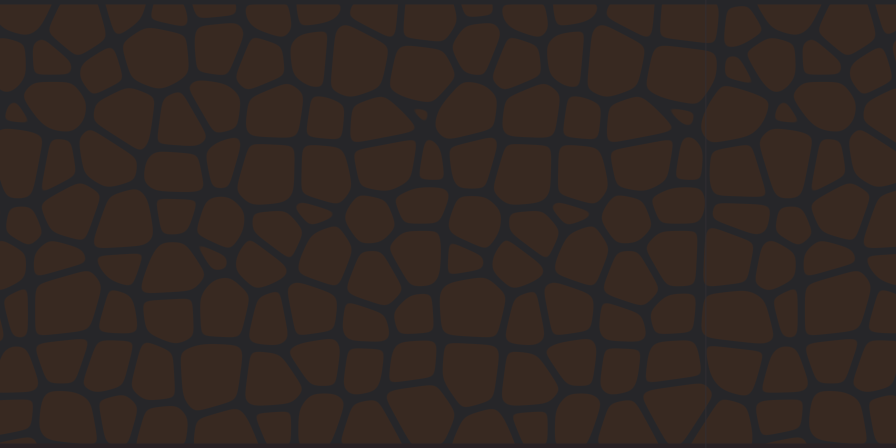
This pattern is drawn by a Shadertoy shader. Its source:

```glsl
const vec3 STONE = vec3(0.22, 0.16, 0.13);
const vec3 MORTAR = vec3(0.15, 0.15, 0.16);
const vec3 SEAM = vec3(0.19, 0.18, 0.20);
const vec3 BASE_RIM = vec3(0.16, 0.13, 0.14);

const float DENSITY = 8.73;      // grid cells per canvas height
const float BAND_CELLS = 5.0;    // columns in one repeating band
const float BAND_START = 0.43;
const float HALF_GAP = 0.07;     // in grid cells
const float ROUNDING = 0.06;

vec3 hash3(vec3 p) {
    p = fract(p * vec3(0.1031, 0.1030, 0.0973));
    p += dot(p, p.yxz + 33.33);
    return fract((p.xxy + p.yxx) * p.zyx);
}

// Stone centre in xy, size weight in z; the two middle bands repeat
vec3 stoneSite(vec2 cell) {
    float band = floor(cell.x / BAND_CELLS);
    float variant = step(1.0, abs(band - 0.5));
    float column = cell.x - band * BAND_CELLS;
    vec3 rnd = hash3(vec3(column + 3.0, cell.y + 11.0, variant * 17.0 + 5.0));
    return vec3(cell + 0.5 + 0.64 * (rnd.xy - 0.5), 0.48 * rnd.z);
}

float power(vec2 p, vec3 site) {
    vec2 offset = p - site.xy;
    return dot(offset, offset) - site.z;
}

// Rounded distance to the border of the weighted Voronoi cell around p
float stoneDepth(vec2 p) {
    vec2 home = floor(p);
    vec3 owner = vec3(0.0);
    vec2 ownerCell = home;
    float lowest = 1e3;
    for (int y = -2; y <= 2; y++) {
        for (int x = -2; x <= 2; x++) {
            vec2 cell = home + vec2(x, y);
            vec3 site = stoneSite(cell);
            float value = power(p, site);
            if (value < lowest) {
                lowest = value;
                owner = site;
                ownerCell = cell;
            }
        }
    }

    // Smooth minimum over all dividing lines
    float sum = 1e-9;
    for (int y = -2; y <= 2; y++) {
        for (int x = -2; x <= 2; x++) {
            vec2 cell = home + vec2(x, y);
            if (cell == ownerCell) continue;
            vec3 site = stoneSite(cell);
            float span = max(distance(site.xy, owner.xy), 0.05);
            float border = (power(p, site) - lowest) / (2.0 * span);
            sum += exp(-border / ROUNDING);
        }
    }
    return -ROUNDING * log(sum);
}

float coverage(float depth, float pixel) {
    return smoothstep(-0.7 * pixel, 0.7 * pixel, depth);
}

void mainImage(out vec4 fragColor, in vec2 fragCoord) {
    vec2 uv = fragCoord / iResolution.y;
    float pixel = 1.0 / iResolution.y;
    vec2 p = (uv - vec2(BAND_START, 0.0)) * DENSITY;

    // Stones, trimmed along the top and bottom
    float stone = coverage(stoneDepth(p) - HALF_GAP, pixel * DENSITY);
    stone *= coverage(0.49 - abs(uv.y - 0.5), pixel);
    vec3 ground = mix(BASE_RIM, MORTAR, coverage(uv.y - 0.01, pixel));
    vec3 color = mix(ground, STONE, stone);

    // Faint joint after the repeated bands
    float seamX = BAND_START + 2.0 * BAND_CELLS / DENSITY;
    float seam = coverage(0.0013 - abs(uv.x - seamX), pixel);
    color = mix(color, SEAM, 0.7 * seam);

    fragColor = vec4(color, 1.0);
}
```
